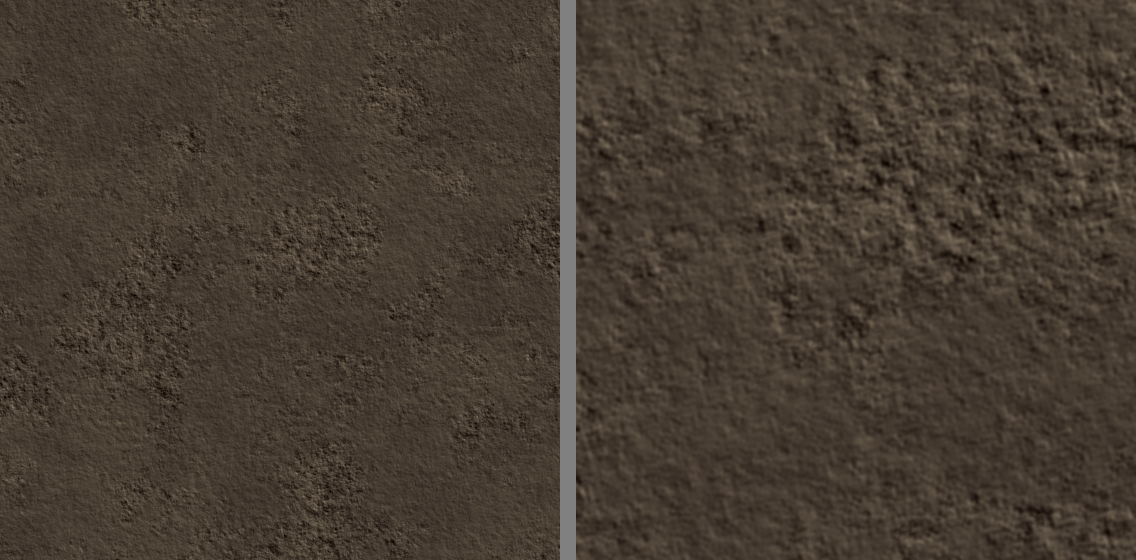
Left: the whole. Right: its middle third, enlarged.
Reproduce this texture procedurally as a Shadertoy shader.

```glsl
// Dry brown earth: a fine grainy height field lit from the upper right.
// A ragged mask scatters crumbly patches over smoother soil,
// and a broken tint drifts between reddish and olive brown.
#define GRAIN_SCALE 100.0
#define PATCH_SCALE 7.0
#define TINT_SCALE 9.0
#define SLOPE_STEP 0.0012
#define SMOOTH_RELIEF 0.90
#define ROUGH_RELIEF 2.10
#define PIT_DEPTH 0.75
#define CREST_GLOW 0.35
#define LIGHT_DIR vec2(0.64, 0.77)
#define RED_SOIL vec3(0.264, 0.220, 0.183)
#define OLIVE_SOIL vec3(0.302, 0.258, 0.211)

const vec3 LIGHT_TINT = vec3(0.270, 0.258, 0.228);

// Integer hash of a lattice cell, 0 to 1
float hash(vec2 cell) {
    uvec2 q = uvec2(ivec2(cell)) * uvec2(1597334677u, 3812015801u);
    uint n = (q.x ^ q.y) * 1597334677u;
    n = (n ^ (n >> 15)) * 2246822519u;
    n ^= n >> 13;
    return float(n >> 8) / 16777216.0;
}

// Smooth value noise
float noise(vec2 p) {
    vec2 cell = floor(p);
    vec2 f = p - cell;
    f = f * f * f * (f * (f * 6.0 - 15.0) + 10.0);
    float low = mix(hash(cell), hash(cell + vec2(1, 0)), f.x);
    float high = mix(hash(cell + vec2(0, 1)), hash(cell + vec2(1, 1)), f.x);
    return mix(low, high, f.y);
}

// Octaves are rotated so that the lattice does not show
float fbm(vec2 p, int octaves, float gain) {
    const mat2 turn = mat2(0.8, 0.6, -0.6, 0.8);
    float sum = 0.0, total = 0.0, weight = 1.0;
    for (int i = 0; i < octaves; i++) {
        sum += weight * noise(p);
        total += weight;
        weight *= gain;
        p = turn * p * 1.97 + vec2(17.3, 41.7);
    }
    return sum / total;
}

float grainHeight(vec2 p) {
    return fbm(p * GRAIN_SCALE + 9.0, 3, 0.70);
}

void mainImage(out vec4 fragColor, in vec2 fragCoord) {
    vec2 uv = fragCoord / iResolution.y;

    // Crumbly patches with broken edges
    float patches = fbm(uv * PATCH_SCALE + 3.0, 6, 0.74);
    float rough = smoothstep(0.39, 0.69, patches);

    // Directional light on the grains
    vec2 toLight = LIGHT_DIR * SLOPE_STEP;
    float slope = grainHeight(uv - toLight) - grainHeight(uv + toLight);
    float shade = slope * mix(SMOOTH_RELIEF, ROUGH_RELIEF, rough);

    // Dark pits and paler crests, strongest on the patches
    float level = grainHeight(uv) - 0.5;
    float speckle = level * (level < 0.0 ? PIT_DEPTH : CREST_GLOW);
    shade += speckle * (0.3 + 1.6 * rough);

    // Broken colour drift, with paler soil on the patches
    float tint = fbm(uv * TINT_SCALE + 23.0, 5, 0.75);
    tint = smoothstep(0.33, 0.67, tint) * 0.8 + rough * 0.2;
    vec3 color = mix(RED_SOIL, OLIVE_SOIL, tint) + LIGHT_TINT * shade;

    fragColor = vec4(clamp(color, 0.0, 1.0), 1.0);
}
```
